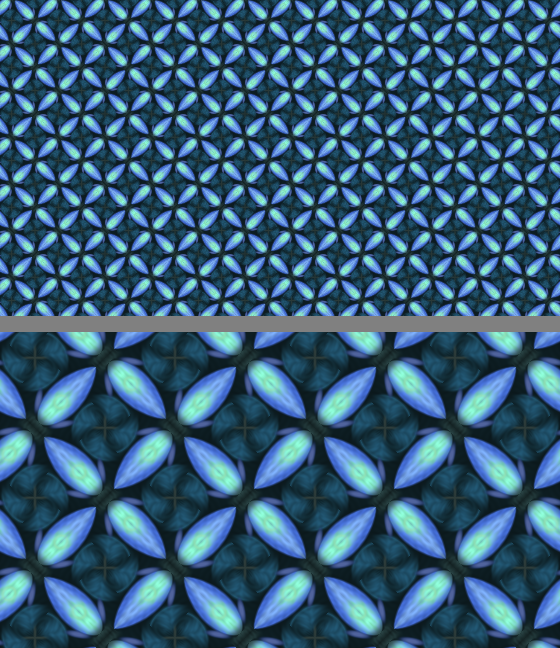
Top, the full canvas; bottom, a detail of the centre.
This pattern is drawn by a WebGL 2 fragment shader. Its source:

```glsl
#version 300 es
precision highp float;
// Woven lattice of glowing blue petal pairs around dark teal pinwheel rosettes.

#define REPEATS_ACROSS 12.0
#define PHASE vec2(0.25, 0.33)
#define PETAL_START 0.045
#define PETAL_LENGTH 0.57
#define PETAL_WIDTH 0.32
#define ROSETTE_RADIUS 0.235
#define SWIRL 1.5
#define MOTTLE 0.24

uniform vec2 u_resolution;
out vec4 fragColor;

const float TAU = 6.28319;
const vec3 INK = vec3(0.045, 0.095, 0.11);
const vec3 DEEP_TEAL = vec3(0.06, 0.15, 0.18);
const vec3 TEAL = vec3(0.12, 0.31, 0.41);
const vec3 MOSS = vec3(0.13, 0.21, 0.21);
const vec3 BLUE = vec3(0.26, 0.42, 0.82);
const vec3 SKY = vec3(0.45, 0.63, 0.90);
const vec3 MINT = vec3(0.52, 0.93, 0.79);
const vec3 VIOLET = vec3(0.38, 0.46, 0.74);
const vec3 BRONZE = vec3(0.34, 0.36, 0.30);

vec2 hashGradient(vec2 p) {
    float h = fract(sin(dot(p, vec2(127.1, 311.7))) * 43758.5);
    return vec2(cos(TAU * h), sin(TAU * h));
}

float gradientNoise(vec2 p) {
    vec2 i = floor(p), f = fract(p);
    vec2 w = f * f * f * (f * (f * 6.0 - 15.0) + 10.0);
    float a = dot(hashGradient(i), f);
    float b = dot(hashGradient(i + vec2(1, 0)), f - vec2(1, 0));
    float c = dot(hashGradient(i + vec2(0, 1)), f - vec2(0, 1));
    float d = dot(hashGradient(i + vec2(1, 1)), f - vec2(1, 1));
    return mix(mix(a, b, w.x), mix(c, d, w.x), w.y);
}

vec2 wrap(vec2 p) { return p - floor(p + 0.5); }

float line(float d, float halfWidth, float soft) {
    return 1.0 - smoothstep(halfWidth - soft, halfWidth + soft, abs(d));
}

// Four curved blades, a fine cross and a pale broken rim
vec3 rosette(vec2 e, float px) {
    float r = length(e);
    float a = atan(e.y, e.x + 1e-5);
    float turn = fract(a * 4.0 / TAU + SWIRL * r);
    float blade = smoothstep(0.0, 0.3, turn) * (1.0 - smoothstep(0.5, 1.0, turn));
    float grain = gradientNoise(vec2(cos(4.0 * a), sin(4.0 * a)) * 1.3 + r * 19.0);
    float disc = 1.0 - smoothstep(ROSETTE_RADIUS - 0.05, ROSETTE_RADIUS + 0.02, r);
    float body = disc * smoothstep(0.02, 0.13, r);

    vec3 col = mix(INK, DEEP_TEAL, 0.2 + 0.6 * disc);
    col = mix(col, TEAL, body * (0.08 + 0.92 * blade));
    col *= 1.0 + 1.2 * MOTTLE * grain;

    float rim = line(r - 0.245 + 0.05 * turn, 0.006, 0.008 + px);
    col = mix(col, TEAL * 1.5, 0.6 * rim * smoothstep(0.1, 0.5, turn));
    float arm = line(min(abs(e.x), abs(e.y)), 0.006, 0.006 + px);
    return mix(col, BRONZE, 0.6 * arm * (1.0 - smoothstep(0.05, 0.11, r)));
}

// Mirrored petals along x, with splayed sepals at a mossy waist
vec3 petalPair(vec3 col, vec2 d, float px) {
    vec2 m = abs(d);
    float grain = gradientNoise(m * vec2(17.0, 38.0) + 3.7);
    float s = clamp((m.x - PETAL_START) / PETAL_LENGTH, 0.0, 1.0);
    float w = PETAL_WIDTH * pow(s, 0.6) * pow(1.0 - s, 0.8);
    float edge = m.y - w;
    float along = step(PETAL_START, m.x) * step(m.x, PETAL_START + PETAL_LENGTH);

    // Waist and outline shadow
    float waist = length(m * vec2(1.0, 0.8));
    col = mix(col, MOSS * (1.0 + grain), 0.8 * (1.0 - smoothstep(0.04, 0.12, waist)));
    col = mix(col, INK, 0.7 * along * (1.0 - smoothstep(0.0, 0.04, edge)));

    // Sepals
    vec2 k = m - vec2(0.155, 0.120);
    k = vec2(0.83 * k.x + 0.56 * k.y, 0.83 * k.y - 0.56 * k.x);
    float sepal = length(k / vec2(0.105, 0.030));
    vec3 sepalColor = mix(VIOLET, BLUE * 0.5, smoothstep(0.2, 1.0, sepal));
    col = mix(col, sepalColor, 0.8 * (1.0 - smoothstep(0.6, 1.1, sepal)));

    // Petal: blue margin, sky body, mint heart
    float across = m.y / max(w, 0.001);
    vec3 petal = mix(SKY, BLUE, smoothstep(0.4, 0.9, across + 0.4 * s * s));
    float heart = length(vec2((s - 0.30) / 0.34, m.y / 0.098));
    petal = mix(petal, MINT, 1.0 - smoothstep(0.3, 1.1, heart + 0.35 * grain));
    petal *= 1.0 + MOTTLE * grain;
    petal *= 1.0 - 0.2 * smoothstep(0.85, 1.0, across);
    petal = mix(MOSS * 1.5, petal, smoothstep(0.0, 0.14, s));

    // Pale loop and short vein inside the heart
    float loop = length(vec2((s - 0.38) * 0.5, m.y)) - 0.042;
    petal = mix(petal, vec3(0.68, 0.88, 0.66), 0.45 * line(loop, 0.006, 0.006 + px));
    float vein = line(m.y, 0.005, 0.006 + px) * smoothstep(0.3, 0.4, s);
    petal = mix(petal, VIOLET, 0.3 * vein * (1.0 - smoothstep(0.55, 0.85, s)));
    float cover = along * (1.0 - smoothstep(-0.006 - px, 0.003 + px, edge));
    return mix(col, petal, cover);
}

void main() {
    float px = REPEATS_ACROSS / u_resolution.x;
    vec2 p = gl_FragCoord.xy * px - PHASE;

    // Rosettes at corners and centres turn in opposite directions
    vec2 corner = wrap(p), centre = wrap(p - 0.5);
    vec2 e = dot(corner, corner) < dot(centre, centre) ? corner : centre.yx;
    vec3 col = rosette(e, px);

    // Perpendicular petal pairs on the two kinds of cell edge
    vec2 falling = wrap(p - vec2(0.5, 0.0));
    vec2 rising = wrap(p - vec2(0.0, 0.5));
    col = petalPair(col, vec2(falling.x - falling.y, falling.x + falling.y) * 0.70711, px);
    col = petalPair(col, vec2(rising.x + rising.y, rising.x - rising.y) * 0.70711, px);
    fragColor = vec4(col, 1.0);
}
```
